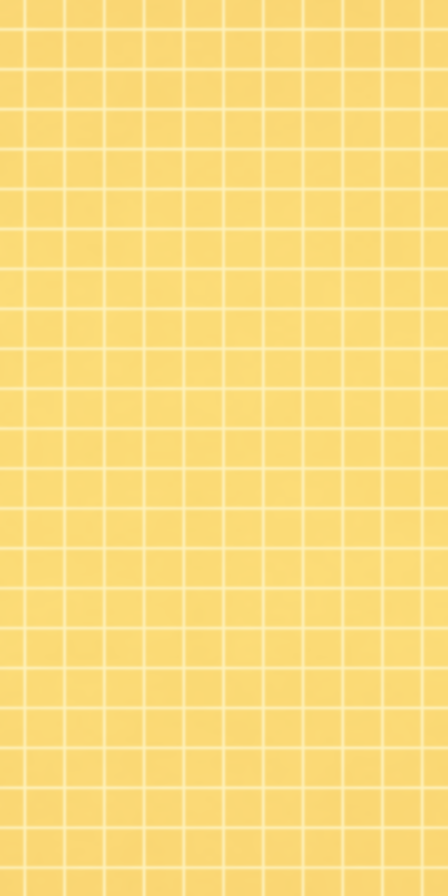
Give the GLSL for this pattern, as a Shadertoy shader.

```glsl
// Soft cream grid lines on warm yellow paper with faint mottling.

float hash(vec2 p) {
    return fract(sin(dot(p, vec2(127.1, 311.7))) * 43758.55);
}

float noise(vec2 p) {
    vec2 cell = floor(p), f = fract(p);
    f = f * f * (3.0 - 2.0 * f);
    return mix(mix(hash(cell), hash(cell + vec2(1, 0)), f.x),
               mix(hash(cell + vec2(0, 1)), hash(cell + vec2(1, 1)), f.x), f.y);
}

// Soft line coverage, x for the upright lines and y for the level ones
vec2 gridLines(vec2 p, float pixel) {
    vec2 pitch = vec2(0.0887, 0.0891);
    vec2 firstLine = vec2(0.0555, 0.0633);
    vec2 dist = (fract((p - firstLine) / pitch + 0.5) - 0.5) * pitch;
    float spread = length(vec2(0.0031, 0.3 * pixel));
    return exp(-0.5 * dist * dist / (spread * spread));
}

void mainImage(out vec4 fragColor, in vec2 fragCoord) {
    vec2 uv = fragCoord / iResolution.xy;
    vec2 p = fragCoord / iResolution.x;

    // Paper, slightly deeper toward the top and bottom
    float edge = smoothstep(0.15, 0.55, abs(uv.y - 0.5));
    vec3 color = mix(vec3(0.985, 0.858, 0.462), vec3(0.98, 0.84, 0.453), edge);
    color += vec3(0.004, 0.008, 0.012) * (noise(p * 9.0) - 0.5);
    color += 0.005 * (noise(p * vec2(45.0, 60.0)) - 0.5);

    // Lines of slightly uneven strength, brightest where they cross
    float strength = 0.74 + 0.1 * noise(p * 16.0 + 7.0);
    vec2 lines = strength * gridLines(p, 1.0 / iResolution.x);
    float coverage = 1.0 - (1.0 - lines.x) * (1.0 - lines.y);
    color = mix(color, vec3(0.995, 0.946, 0.73), coverage);

    fragColor = vec4(color, 1.0);
}
```
